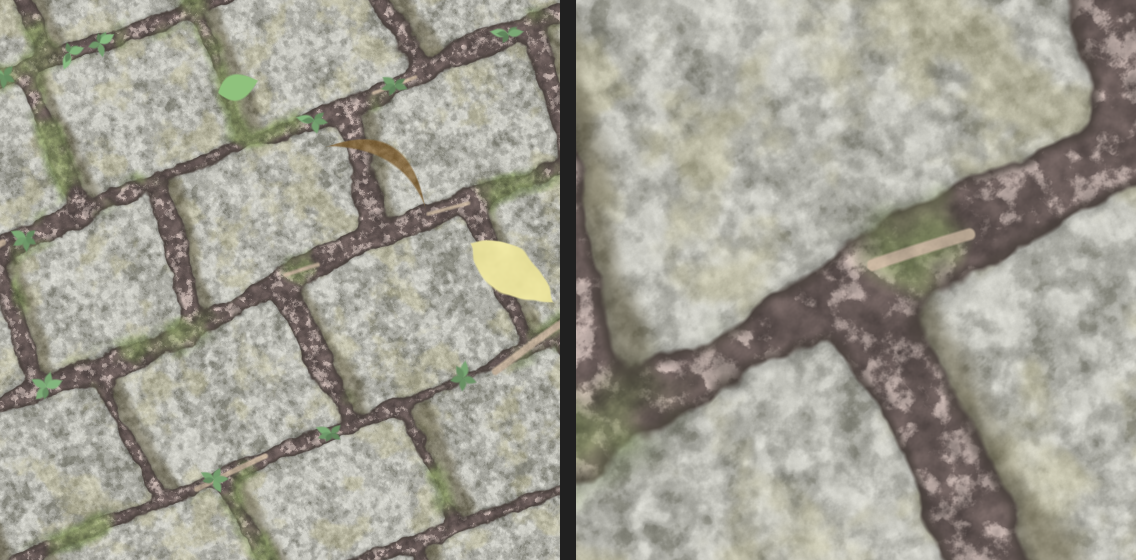
Left: the whole. Right: its middle third, enlarged.
A Shadertoy shader for this texture:

```glsl
// Tilted rows of worn granite setts with soil joints, moss, sprigs, twigs and fallen leaves.
const float TILT = 0.385;
const vec2 PITCH = vec2(0.345, 0.26);
const float JOINT = 0.0165;
const int SPRIGS = 20, TWIGS = 7;
const vec3 STONE_MID = vec3(0.66, 0.66, 0.63);
const vec3 STONE_LIGHT = vec3(0.80, 0.80, 0.77);
const vec3 STONE_DARK = vec3(0.53, 0.53, 0.49);
const vec3 LICHEN = vec3(0.75, 0.73, 0.58);
const vec3 FLANK = vec3(0.45, 0.43, 0.35);
const vec3 SOIL = vec3(0.39, 0.34, 0.33);
const vec3 GRAVEL = vec3(0.68, 0.62, 0.60);
const vec3 CREVICE = vec3(0.28, 0.25, 0.23);
const vec3 MOSS = vec3(0.49, 0.55, 0.36);
const vec3 SPRIG = vec3(0.45, 0.62, 0.43);
const vec3 TWIG = vec3(0.74, 0.67, 0.59);
const vec3 YELLOW_LEAF = vec3(0.92, 0.89, 0.62);
const vec3 GREEN_LEAF = vec3(0.56, 0.76, 0.49);
const vec3 BROWN_LEAF = vec3(0.52, 0.42, 0.27);

float hash(vec2 p) { return fract(sin(dot(p, vec2(127.1, 311.7))) * 43758.5453); }

mat2 turn(float a) { return mat2(cos(a), sin(a), -sin(a), cos(a)); }

float noise(vec2 p) {
    vec2 i = floor(p), f = fract(p);
    f = f * f * (3.0 - 2.0 * f);
    return mix(mix(hash(i), hash(i + vec2(1, 0)), f.x),
               mix(hash(i + vec2(0, 1)), hash(i + 1.0), f.x), f.y);
}

float fbm(vec2 p) {
    float sum = 0.0, amp = 0.533;
    for (int i = 0; i < 4; i++) {
        p = turn(0.6) * p * 2.1 + 7.3;
        sum += amp * noise(p);
        amp *= 0.5;
    }
    return sum;
}

float softMin(float a, float b, float k) {
    float h = max(k - abs(a - b), 0.0) / k;
    return min(a, b) - h * h * k * 0.25;
}

// Slanted upright joint i of a row, at height y within the row
float joint(float i, float row, float y) {
    vec2 id = vec2(i, row);
    return i + 0.24 * (hash(id + 3.7) - 0.5) + 0.2 * (hash(id + 9.1) - 0.5) * (y - 0.5);
}

// Pointed leaf along x with half length and half width in size
float leaf(vec2 p, vec2 size) {
    float t = p.x / size.x;
    return abs(p.y) - size.y * (1.0 - t * t) * (1.0 - 0.25 * clamp(t, -1.0, 1.0));
}

// Random spot on a joint between rows
vec2 jointSpot(float s) {
    return vec2(1.35 * hash(vec2(s, 11)), PITCH.y * (floor(5.0 * hash(vec2(s, 5))) - 1.0));
}

void mainImage(out vec4 fragColor, in vec2 fragCoord) {
    vec2 p = fragCoord / iResolution.y;
    float aa = 1.5 / iResolution.y;

    // Row space, gently bent
    vec2 q = p * turn(TILT);
    q += 0.045 * (vec2(noise(p * 3.5), noise(p * 3.5 + 20.0)) - 0.5);

    // Sett at this point, and depth inside it
    float row = floor(q.y / PITCH.y), y = fract(q.y / PITCH.y);
    float x = q.x / PITCH.x + 0.5 * row + 0.35 * hash(vec2(row, 1.7));
    float i = floor(x);
    if (x < joint(i, row, y)) i -= 1.0;
    else if (x >= joint(i + 1.0, row, y)) i += 1.0;
    float left = (x - joint(i, row, y)) * PITCH.x;
    float right = (joint(i + 1.0, row, y) - x) * PITCH.x;
    float depth = softMin(min(left, right), min(y, 1.0 - y) * PITCH.y, 0.02);
    depth -= JOINT * (0.35 + 1.2 * noise(q * 7.0 + 4.0));
    depth += 0.022 * (fbm(p * 12.0) - 0.5);

    // Stone surface
    float blotch = fbm(p * 9.0 + 3.0), grain = fbm(p * 40.0 + 31.0);
    float tone = 0.4 * blotch + 0.6 * grain + 0.03 * (hash(vec2(i, row)) - 0.5);
    vec3 stone = mix(STONE_MID, STONE_LIGHT, smoothstep(0.43, 0.62, tone));
    stone = mix(STONE_DARK, stone, smoothstep(0.30, 0.43, tone));
    stone = mix(stone, LICHEN, 0.45 * smoothstep(0.5, 0.7, fbm(p * 10.0 + 50.0)));
    stone += 0.2 * (fbm(p * 75.0 + 60.0) - 0.5);
    float flank = smoothstep(0.052, 0.030, left + 0.03 * (blotch - 0.5));
    stone = mix(stone, FLANK + 0.3 * (grain - 0.5), 0.75 * flank);
    stone *= mix(0.85, 1.0, smoothstep(0.0, 0.008, depth));

    // Soil, gravel and moss in the joints
    vec3 ground = mix(SOIL, GRAVEL, smoothstep(0.48, 0.72, fbm(p * 48.0 + 9.0)));
    ground *= 0.65 + 0.7 * grain;
    ground = mix(ground, CREVICE, 0.75 * smoothstep(-0.009, -0.001, depth));
    float moss = smoothstep(0.56, 0.70, fbm(p * 3.0 + 13.0));
    vec3 color = mix(ground, stone, smoothstep(-0.002, 0.002, depth));
    color = mix(color, MOSS * (0.6 + 0.8 * grain), 0.75 * moss * smoothstep(0.02, 0.0, depth));

    // Twigs lying along the joints
    for (int k = 0; k < TWIGS; k++) {
        float s = float(k) + 50.0, h = hash(vec2(s, 8));
        vec2 r = (q - jointSpot(s)) * turn(0.3 * h - 0.15);
        float d = length(vec2(max(abs(r.x) - 0.03 - 0.06 * h, 0.0), r.y)) - 0.003 - 0.003 * h;
        color = mix(color, TWIG * (0.8 + 0.4 * grain), smoothstep(aa, -aa, d));
    }

    // Small sprigs rooted in the joints
    for (int k = 0; k < SPRIGS; k++) {
        vec2 r = q - jointSpot(float(k));
        if (length(r) > 0.06) continue;
        for (int n = 0; n < 5; n++) {
            float h = hash(vec2(k, n + 30));
            vec2 size = vec2(0.009 + 0.008 * h, 0.005 + 0.003 * h);
            vec2 l = r * turn(1.26 * float(n) + 1.5 * h) - vec2(size.x, 0);
            color = mix(color, SPRIG * (0.8 + 0.4 * h), smoothstep(aa, -aa, leaf(l, size)));
        }
    }

    // Fallen leaves: yellow, green, and a curled brown one
    vec2 l = (p - vec2(0.915, 0.512)) * turn(-0.62);
    float d = leaf(l, vec2(0.092, 0.041)) + 0.008 * (noise(p * 45.0) - 0.5);
    color = mix(color, YELLOW_LEAF + 0.12 * (blotch - 0.5), smoothstep(aa, -aa, d));
    l = (p - vec2(0.425, 0.845)) * turn(0.3);
    color = mix(color, GREEN_LEAF, smoothstep(aa, -aa, leaf(l, vec2(0.037, 0.023))));
    l = (p - vec2(0.69, 0.715)) * turn(-0.55);
    l.y += 4.5 * l.x * l.x - 0.012;
    d = leaf(l, vec2(0.1, 0.013));
    color = mix(color, BROWN_LEAF + 0.25 * (grain - 0.5), smoothstep(aa, -aa, d));

    fragColor = vec4(clamp(color, 0.0, 1.0), 1.0);
}
```
